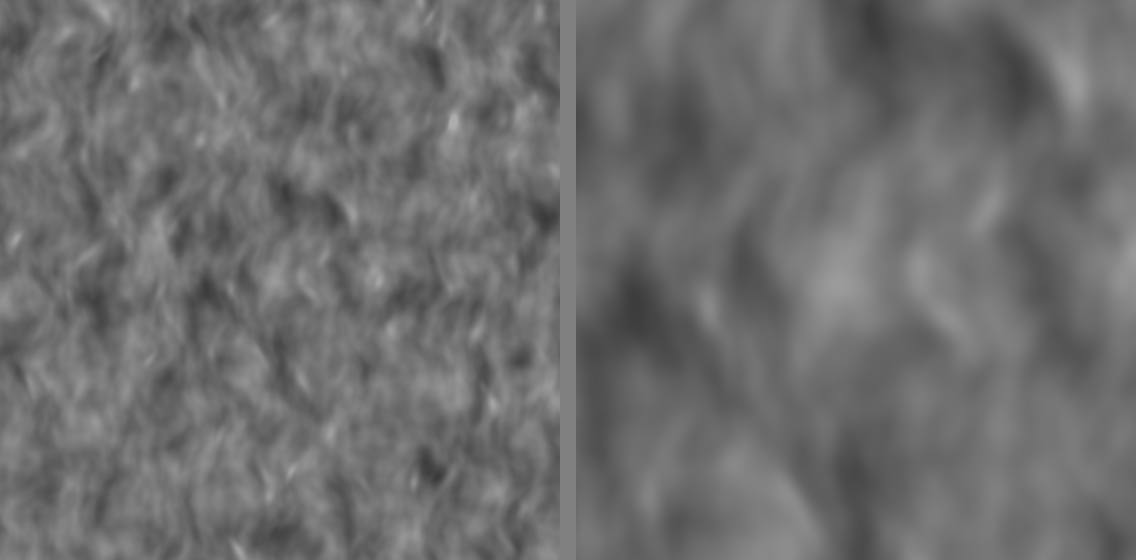
Left: the whole. Right: its middle third, enlarged.
This texture is drawn by a WebGL 1 fragment shader. Its source:

```glsl
precision highp float;
// Soft mottled grey grain, drawn out vertically, with pale flecks and dark smudges.

uniform vec2 u_resolution;

// Two random values in 0..1 for a cell, without sine.
vec2 hash2(vec2 cell) {
  vec3 q = fract(cell.xyx * vec3(0.1031, 0.1030, 0.0973));
  q += dot(q, q.yzx + 33.33);
  return fract((q.xx + q.yz) * q.zy);
}

// Slope contribution of one lattice corner.
float corner(vec2 cell, vec2 offset) {
  float angle = 6.2832 * hash2(cell).x;
  return dot(vec2(cos(angle), sin(angle)), offset);
}

// Gradient noise, centred on zero.
float noise(vec2 p) {
  vec2 i = floor(p);
  vec2 f = fract(p);
  vec2 w = f * f * f * (f * (f * 6.0 - 15.0) + 10.0);
  vec2 e = vec2(1.0, 0.0);
  float low = mix(corner(i, f), corner(i + e, f - e), w.x);
  float high = mix(corner(i + e.yx, f - e.yx), corner(i + e.xx, f - e.xx), w.x);
  return mix(low, high, w.y);
}

// Scattered soft ovals: tall, slightly slanted, of varied strength.
float spots(vec2 p, float cells, vec2 radius, float share, float seed) {
  vec2 g = p * cells;
  vec2 home = floor(g);
  float total = 0.0;
  for (int y = -1; y <= 1; y++) {
    for (int x = -1; x <= 1; x++) {
      vec2 cell = home + vec2(float(x), float(y));
      vec2 place = hash2(cell + seed);
      vec2 kind = hash2(cell + seed + 57.0);
      vec2 d = (g - cell - place) / cells;
      d.x += d.y * (kind.y - 0.5) * 1.2;
      d /= radius * mix(0.7, 1.25, fract(kind.y * 7.0));
      float strength = step(kind.x, share) * mix(0.45, 1.0, kind.x / share);
      total += strength * exp(-dot(d, d));
    }
  }
  return total;
}

void main() {
  vec2 uv = gl_FragCoord.xy / min(u_resolution.x, u_resolution.y);

  // Sideways drift slants the streaks both ways.
  vec2 p = uv + 3.0;
  p.x += 0.030 * noise(p * vec2(7.0, 9.0));
  p.y += 0.010 * noise(p * vec2(11.0, 8.0) + 40.0);

  // Grain from broad to fine.
  float grey = 0.439;
  grey += 0.125 * noise(p * vec2(9.0, 6.5) + 11.0);
  grey += 0.175 * noise(p * vec2(19.0, 12.0) + 23.0);
  grey += 0.100 * noise(p * vec2(42.0, 27.0) + 71.0);
  grey += 0.025 * noise(p * vec2(80.0, 58.0) + 97.0);

  // Pale flecks and larger dark smudges.
  grey += 0.15 * spots(p, 14.0, vec2(0.010, 0.019), 0.4, 5.0);
  grey -= 0.13 * spots(p, 9.0, vec2(0.024, 0.037), 0.34, 19.0);

  gl_FragColor = vec4(vec3(clamp(grey, 0.22, 0.68)), 1.0);
}
```
